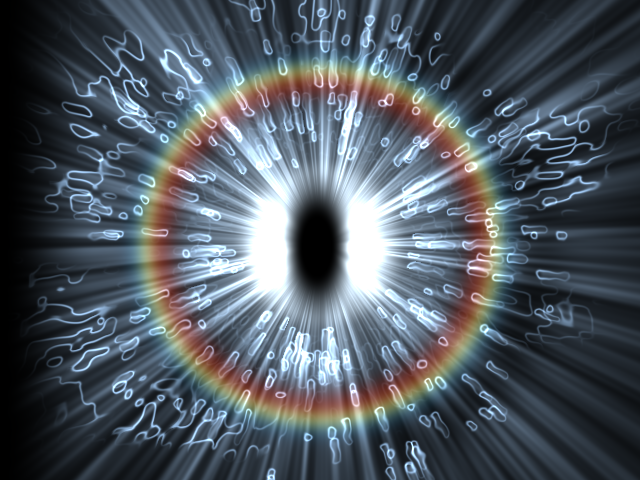
A WebGL 1 fragment shader for this background:

```glsl
precision highp float;
// Glowing eye: slit pupil, white flare, rainbow iris ring, radial shafts and outlined filaments.
uniform vec2 u_resolution;

// Layout, in canvas heights from the canvas centre
const vec2 EYE_CENTER = vec2(0.002, -0.010);
const vec2 PUPIL_CENTER = vec2(-0.006, -0.014);
const vec2 PUPIL_SIZE = vec2(0.065, 0.130);
const vec2 FILAMENT_SIZE = vec2(0.54, 0.49);
const float RING_RADIUS = 0.360;
const float LINE_WIDTH = 0.0024;
const float CAPSULE_WIDTH = 0.0065;
const float FILAMENT_SCALE = 60.0;
const float FILAMENT_LEVEL = 0.60;
const float TAU = 6.283185;

// Palette
const vec3 STEEL = vec3(0.73, 0.88, 1.04);
const vec3 LINE_BLUE = vec3(0.57, 0.72, 0.88);
const vec3 FLARE_WHITE = vec3(0.93, 0.98, 1.0);
const vec3 RING_RED = vec3(0.31, 0.04, 0.0);
const vec3 RING_GOLD = vec3(0.21, 0.27, 0.05);
const vec3 RING_CYAN = vec3(0.01, 0.12, 0.19);

float hash(vec2 p) {
  vec3 q = fract(p.xyx * 0.1031);
  q += dot(q, q.yzx + 33.33);
  return fract((q.x + q.y) * q.z);
}

float noise(vec2 p) {
  vec2 i = floor(p), f = fract(p);
  f = f * f * (3.0 - 2.0 * f);
  return mix(mix(hash(i), hash(i + vec2(1.0, 0.0)), f.x),
             mix(hash(i + vec2(0.0, 1.0)), hash(i + 1.0), f.x), f.y);
}

float bell(float x, float center, float width) {
  float t = (x - center) / width;
  return exp(-t * t);
}

// Fine streaks that depend almost only on direction, calmer near the pupil
float radialStreaks(vec2 dir, float r) {
  float fine = 0.55 * noise(dir * 17.0 + r + 50.0) + 0.45 * noise(dir * 52.0 + r * 2.0 + 150.0);
  float broad = 0.60 + 0.8 * noise(dir * 3.5 + 20.0);
  float streaks = (0.14 + 1.05 * fine * fine) * broad;
  return mix(0.4, streaks, smoothstep(0.07, 0.20, r));
}

// Polar cells holding ragged open capsules (x) and the light shafts behind them (y)
vec2 capsules(vec2 p, float turn, float r, float line) {
  vec2 sum = vec2(0.0);
  vec2 ragged = 0.008 * vec2(noise(p * 55.0 + 30.0) - 0.5, noise(p * 55.0 + 80.0) - 0.5);
  for (int i = 0; i < 8; i++) {
    float layer = float(i);
    float count = 37.0 + 7.0 * layer;
    float a = turn * count;
    vec2 cell = vec2(floor(a) + 3.0, layer * 17.0 + 5.0);
    float start = mix(0.17, 0.50, hash(cell));
    float len = 0.07 * pow(hash(cell + 71.0), 1.5);
    float present = step(0.55, hash(cell + 139.0));
    float x = (fract(a) - 0.5) * TAU / count * r;
    float y = r - start;
    float width = min(CAPSULE_WIDTH, 0.26 * TAU / count * r);
    vec2 q = vec2(x, y) + ragged;
    float d = length(vec2(q.x, q.y - clamp(q.y, 0.0, len)));
    float outline = bell(d, width, line) * exp(-22.0 * max(y, 0.0));
    float shaft = bell(x, 0.0, width) * smoothstep(-0.006, 0.008, y) * exp(-7.0 * max(y, 0.0));
    sum += present * vec2(outline, shaft);
  }
  return sum;
}

// Noise stretched along the radius
float filamentField(vec2 p) {
  vec2 stretched = 0.7 * p * inversesqrt(max(length(p), 0.01));
  float bend = noise(p * 14.0 + 40.0);
  return noise(stretched * FILAMENT_SCALE + vec2(bend, -bend) + 200.0);
}

// Even-width contour of the stretched noise
float filaments(vec2 p, float line) {
  float e = 0.0015;
  float n = filamentField(p);
  vec2 slope = vec2(filamentField(p + vec2(e, 0.0)), filamentField(p + vec2(0.0, e))) - n;
  return bell((n - FILAMENT_LEVEL) / max(length(slope) / e, 18.0), 0.0, line);
}

void main() {
  vec2 uv = gl_FragCoord.xy / u_resolution;
  vec2 p = (gl_FragCoord.xy - 0.5 * u_resolution) / u_resolution.y;
  vec2 eye = p - EYE_CENTER, pupil = p - PUPIL_CENTER;
  float r = length(eye);
  vec2 dir = eye / max(r, 0.001);
  float turn = fract(atan(eye.y, eye.x) / TAU + 0.5);
  float line = max(LINE_WIDTH, 0.8 / u_resolution.y);

  // Steel-blue rays, dimmer outside the ring and on its right flank
  float streaks = radialStreaks(dir, r);
  float inside = 1.0 - smoothstep(0.24, 0.38, r);
  float light = streaks * mix(0.72, 0.48, smoothstep(0.28, 0.75, r)) + 0.13 * inside;
  light *= 1.0 - 0.6 * bell(r, 0.45, 0.07) * smoothstep(-0.1, 0.3, eye.x);
  vec2 caps = capsules(eye, turn, r, line);
  light += 0.23 * caps.y * (1.0 - 0.3 * smoothstep(0.3, 0.6, r));
  light *= 1.0 - 0.45 * bell(r, 0.335, 0.05);
  vec3 color = STEEL * light;

  // Iris ring: red inside, gold, then cyan outside
  color += RING_RED * bell(r, RING_RADIUS - 0.020, 0.034);
  color += RING_GOLD * bell(r, RING_RADIUS + 0.004, 0.022);
  color += RING_CYAN * bell(r, RING_RADIUS + 0.020, 0.027);

  // Outlined filaments in patches round the border, faint within the iris
  float border = bell(length(eye / FILAMENT_SIZE), 1.02, 0.20);
  float patches = smoothstep(0.28, 0.52, noise(p * 6.0 + 60.0));
  float lineMask = border * patches + 0.14 * inside * smoothstep(0.17, 0.23, r);
  color += LINE_BLUE * (0.85 * filaments(eye, line) * lineMask + 0.65 * caps.x);

  // White flare with two ragged side lobes around the pupil
  float lobes = bell(abs(pupil.x), 0.090, 0.045) * bell(pupil.y, 0.0, 0.090);
  float flare = exp(-r * r / 0.033) * (0.10 + 1.15 * streaks);
  float disc = 0.12 * (1.0 - smoothstep(0.145, 0.185, r));
  color += FLARE_WHITE * (lobes * (0.45 + 0.9 * noise(dir * 5.0 + 9.0)) + flare + disc);

  // Soft slit pupil and darkened canvas edges
  color *= smoothstep(0.45, 1.40, length(pupil / PUPIL_SIZE));
  color *= smoothstep(0.005, 0.15, uv.x) * (1.0 - 0.25 * smoothstep(0.55, 0.85, r));
  gl_FragColor = vec4(clamp(color, 0.0, 1.0), 1.0);
}
```
